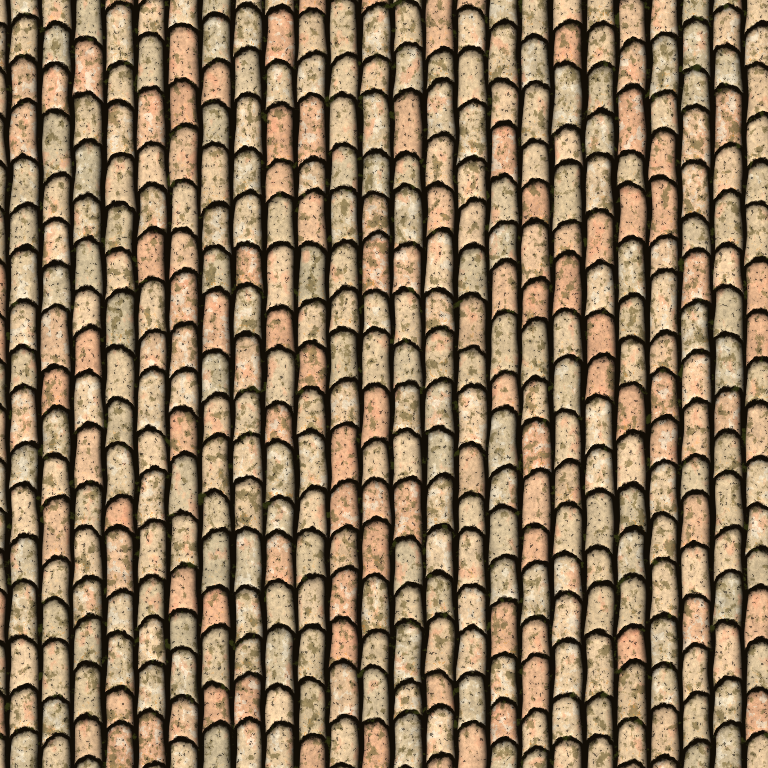
A WebGL 2 fragment shader for this texture:

```glsl
#version 300 es
precision highp float;

uniform vec2 u_resolution;
out vec4 fragColor;

const vec2 GRID = vec2(24.0, 16.0); // columns and courses of tiles

vec2 hash2(vec2 p) {
  vec3 q = fract(p.xyx * vec3(0.1031, 0.1030, 0.0973));
  q += dot(q, q.yzx + 33.33);
  return fract((q.xx + q.yz) * q.zy);
}

// Gradient noise that wraps after the given period
float gradientNoise(vec2 p, vec2 period) {
  vec2 cell = floor(p), f = fract(p);
  vec2 blend = f * f * f * (f * (f * 6.0 - 15.0) + 10.0);
  float corner[4];
  for (int k = 0; k < 4; k++) {
    vec2 o = vec2(k & 1, k >> 1);
    float angle = 6.2832 * hash2(mod(cell + o, period) + 7.0).x;
    corner[k] = dot(vec2(cos(angle), sin(angle)), f - o);
  }
  return mix(mix(corner[0], corner[1], blend.x), mix(corner[2], corner[3], blend.x), blend.y);
}

float fbm(vec2 uv, vec2 frequency) {
  float sum = 0.0, amplitude = 1.0;
  for (int k = 0; k < 4; k++) {
    sum += amplitude * gradientNoise(uv * frequency, frequency);
    frequency *= 2.0;
    amplitude *= 0.6;
  }
  return sum;
}

// Random pair for one tile, repeating with the grid
vec2 tileRandom(vec2 id, float seed) {
  return hash2(mod(id, GRID) + seed * 41.0);
}

// Height of a tile's lower lip: an arch, tilted and shifted at random
float lipHeight(vec2 id, float x) {
  vec2 r = tileRandom(id, 1.0);
  return id.y + 0.38 * (r.x - 0.5) - 0.85 * x * x + 0.34 * (r.y - 0.4) * x;
}

vec3 clayColor(vec2 id, vec2 uv, float along) {
  vec2 tint = tileRandom(id, 2.0), wear = tileRandom(id, 3.0);
  vec3 clay = mix(vec3(0.80, 0.71, 0.56), vec3(0.91, 0.78, 0.62), tint.x);
  clay = mix(clay, vec3(0.86, 0.63, 0.48), 0.75 * smoothstep(0.6, 1.0, tint.y));
  clay = mix(clay, vec3(0.74, 0.68, 0.55), 0.7 * smoothstep(0.35, 0.0, tint.y));

  // Broad stains, pink patches, pale and dark lichen
  float broad = fbm(uv, vec2(38.0, 26.0));
  float patches = fbm(uv + wear * 0.01, vec2(67.0, 59.0));
  float grain = fbm(uv, vec2(170.0, 150.0));
  clay = mix(clay, vec3(0.80, 0.54, 0.41), 0.5 * smoothstep(0.15, 0.6, broad));
  clay = mix(clay, vec3(0.90, 0.85, 0.75), 0.65 * smoothstep(0.1, 0.4, patches) * step(0.6, wear.x));
  float lichen = smoothstep(0.0, 0.4, -patches - 0.12 + 0.3 * (wear.y - 0.5));
  clay = mix(clay, vec3(0.47, 0.41, 0.26), 0.75 * lichen);
  float rust = smoothstep(0.3, 0.55, grain) * smoothstep(0.6, 0.0, along);
  clay = mix(clay, vec3(0.70, 0.47, 0.22), 0.6 * rust * wear.y);

  // Pits and fine grain
  clay *= 1.0 - 0.45 * smoothstep(0.38, 0.65, -grain);
  return clay * (1.0 + 0.16 * grain + 0.14 * broad);
}

void main() {
  vec2 uv = gl_FragCoord.xy / u_resolution;
  vec2 p = uv * GRID - vec2(0.25, 0.0);
  p.x += 0.10 * gradientNoise(uv * vec2(12.0, 20.0), vec2(12.0, 20.0));
  float column = floor(p.x);
  float x = p.x - column - 0.5;
  float y = p.y + hash2(vec2(mod(column, GRID.x), 5.0)).x;
  y += 0.05 * fbm(uv, vec2(90.0));

  // Uppermost tile whose lip lies below this point
  vec2 id = vec2(column, floor(y) - 1.0);
  for (int k = 0; k < 3; k++) {
    vec2 above = id + vec2(0.0, 1.0);
    if (y >= lipHeight(above, x)) id = above;
  }
  float fromLip = y - lipHeight(id, x);
  float toShadow = lipHeight(id + vec2(0.0, 1.0), x) - y;
  float along = fromLip / (fromLip + toShadow);

  // Barrel narrowing toward its upper end
  vec2 shape = tileRandom(id, 4.0);
  float halfWidth = mix(0.475, 0.415, along) - 0.03 * shape.x;
  float s = (x - 0.04 * (shape.y - 0.5)) / halfWidth;
  float inside = 1.0 - smoothstep(0.94, 1.03, abs(s));
  float facing = 0.97 * sqrt(max(1.0 - s * s, 0.0)) - 0.17 * s;
  float light = 0.22 + 0.85 * smoothstep(0.0, 0.95, facing);

  // Shadow cast by the course above, and the worn lip
  light *= mix(0.5, 1.0, smoothstep(0.06, 0.24, toShadow));
  light *= 1.0 + 0.08 * smoothstep(0.16, 0.05, fromLip);
  float solid = inside * smoothstep(0.0, 0.045, fromLip) * smoothstep(0.055, 0.12, toShadow);

  // Dark gaps with a little moss
  float moss = smoothstep(0.3, 0.65, fbm(uv + 0.37, vec2(48.0)));
  vec3 gap = mix(vec3(0.07, 0.05, 0.025), vec3(0.24, 0.26, 0.09), 0.7 * moss);

  vec3 tile = clayColor(id, uv, along) * light;
  fragColor = vec4(clamp(mix(gap, tile, solid), 0.0, 1.0), 1.0);
}
```
